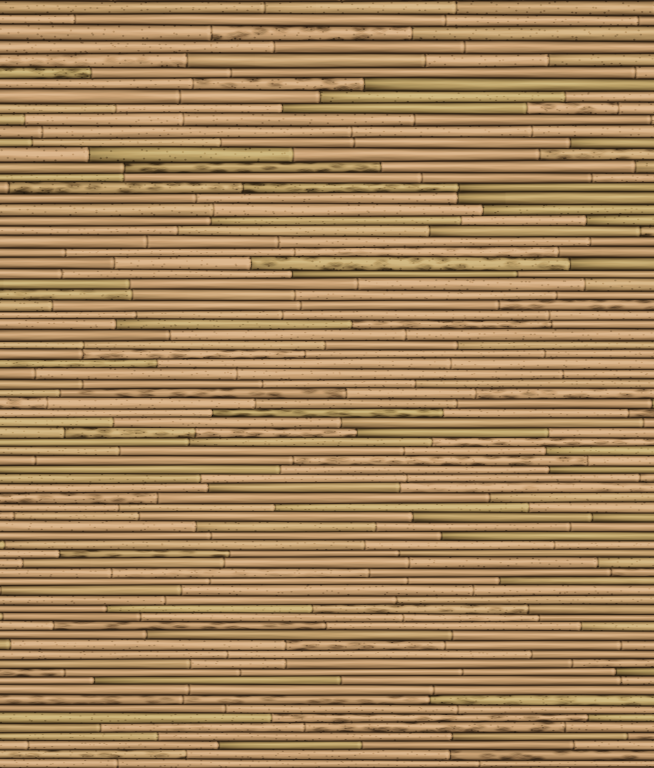
Write a Shadertoy shader that draws this texture.

```glsl
float hash(vec2 p) {
    p = fract(p * vec2(0.1031, 0.1137));
    p += dot(p, p.yx + 33.33);
    return fract((p.x + p.y) * p.x * 7.13);
}

// Distance to the nearest scattered feature point
float cellular(vec2 p) {
    vec2 cell = floor(p);
    float nearest = 2.0;
    for (int j = -1; j <= 1; j++)
    for (int i = -1; i <= 1; i++) {
        vec2 c = cell + vec2(i, j);
        vec2 point = c + vec2(hash(c + 17.0), hash(c + 71.0));
        nearest = min(nearest, length(p - point));
    }
    return nearest;
}

// Long fibres from layered sines, roughly -1 to 1
float fibres(vec2 p, float seed) {
    float sum = 0.0, amp = 0.5;
    for (int i = 0; i < 4; i++) {
        sum += amp * sin(p.x + 2.0 * sin(p.y + seed) + seed);
        p = p * vec2(2.1, 1.7) + vec2(seed, 1.3);
        amp *= 0.6;
    }
    return sum;
}

// Canes get thinner down the wall: 76 rows over the full height
float rowCoord(float depth) {
    return depth * (56.0 + depth * (32.0 - 12.0 * depth));
}

// Border above a row, slightly tilted and bowed
float rowEdge(float row, float x) {
    float offset = hash(vec2(row, 3.0)) - 0.5;
    float tilt = hash(vec2(row, 9.0)) - 0.5;
    float bow = sin(x * 6.0 + row * 2.4);
    return row + 0.28 * offset + 0.4 * tilt * (x - 0.43) + 0.06 * bow;
}

vec3 caneRamp(float tone) {
    vec3 shades[6] = vec3[6](
        vec3(0.25, 0.18, 0.11), vec3(0.40, 0.31, 0.20),
        vec3(0.55, 0.43, 0.29), vec3(0.67, 0.55, 0.39),
        vec3(0.78, 0.64, 0.47), vec3(0.85, 0.73, 0.58));
    float s = clamp(tone, 0.0, 1.0) * 5.0;
    int i = min(int(s), 4);
    vec3 c = mix(shades[i], shades[i + 1], s - float(i));
    return c * (1.0 + 0.9 * min(tone, 0.0));
}

vec3 bambooWall(vec2 p) {
    float x = p.x, v = rowCoord(1.0 - p.y);

    // Find the cane and the position across it, 0 at its top
    float row = floor(v);
    if (v < rowEdge(row, x)) row -= 1.0;
    else if (v > rowEdge(row + 1.0, x)) row += 1.0;
    float top = rowEdge(row, x);
    float across = (v - top) / (rowEdge(row + 1.0, x) - top);
    float side = across * 2.0 - 1.0;

    // One jittered joint per cell along the cane
    float density = mix(2.6, 4.0, hash(vec2(row, 21.0)));
    float along = x * density + 10.0 * hash(vec2(row, 35.0));
    float cell = floor(along);
    float joint = cell + mix(0.2, 0.8, hash(vec2(cell + 5.0, row)));
    float d = (along - joint) / density + 0.0012 * side * side;
    vec2 segment = vec2(cell + step(0.0, d), row + 40.0);
    float age = hash(segment);
    float tint = hash(segment + 13.0);

    // Rounded body, lit from above, with a dark gap at the borders
    float ring = exp(-pow(d / 0.0032, 2.0));
    float rim = min(across / 0.38, (1.0 - across) / 0.62) + 0.12 * ring;
    rim = clamp(rim, 0.0, 1.0);
    float tone = 1.06 * pow(rim, 0.58) * smoothstep(0.0, 0.2, rim);
    tone -= 0.2 * (1.0 - smoothstep(0.0, 0.14, rim));

    // Segment tone and grain
    tone += 0.22 * (age - 0.55);
    tone += 0.09 * fibres(vec2(x * 24.0, across * 5.0), row * 1.7);
    tone += 0.05 * fibres(vec2(across * 9.0, x * 9.0), row * 2.3 + age);

    // Joint: dark groove, pale ridge and a stain fading to one side
    float groove = exp(-pow(d / 0.0016, 2.0));
    float ridge = exp(-pow((d + 0.0042) / 0.002, 2.0));
    float stain = exp(-abs(d) / 0.035) * step(0.0, d);
    tone += 0.15 * ridge * rim - 0.42 * groove;
    tone -= 0.3 * stain * smoothstep(0.55, 1.0, tint);

    // Weathered blotches on some segments, small specks on all
    vec2 skin = vec2(x * 34.0, across * 1.5 + row * 7.0);
    float blotch = 1.0 - smoothstep(0.15, 0.5, cellular(skin));
    blotch *= smoothstep(0.83, 0.95, hash(segment + 29.0));
    blotch *= 0.6 + 0.4 * fibres(vec2(x * 150.0, across * 8.0), row);
    float speck = 1.0 - smoothstep(0.06, 0.16, cellular(skin * vec2(2.2, 1.3)));
    tone -= 0.5 * blotch + 0.25 * speck * step(0.4, age);

    // Slight falloff to the corners
    vec2 fromCentre = p - vec2(0.43, 0.52);
    tone -= 0.16 * dot(fromCentre, fromCentre);

    vec3 green = vec3(0.96, 1.0, 0.87), warm = vec3(1.02, 0.99, 0.97);
    return caneRamp(tone) * mix(warm, green, smoothstep(0.6, 1.0, tint));
}

void mainImage(out vec4 fragColor, in vec2 fragCoord) {
    // Average 2 by 4 samples to smooth the thin borders
    vec3 colour = vec3(0.0);
    for (int j = 0; j < 4; j++)
    for (int i = 0; i < 2; i++) {
        vec2 shift = (vec2(i, j) + 0.5) / vec2(2.0, 4.0) - 0.5;
        colour += bambooWall((fragCoord + shift) / iResolution.y);
    }
    fragColor = vec4(colour / 8.0, 1.0);
}
```
